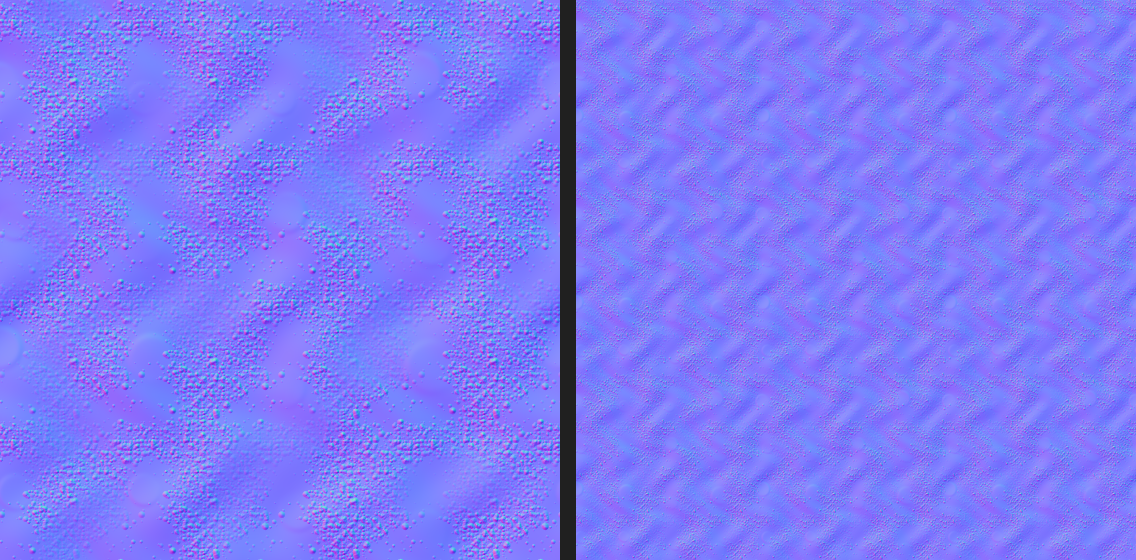
Left: one tile. Right: repeated 3 by 3.
A WebGL 1 fragment shader for this texture map:

```glsl
precision highp float;
uniform vec2 u_resolution;

#define TAU 6.2831853
#define REPEATS 4.0
#define STONE_SLOPE 0.74
#define GRIT_SLOPE 0.30
#define SWELL_SLOPE 0.009
#define CRATER_SLOPE 0.17
#define WORN_LEVEL 0.30
#define DIAGONAL_LEAN 0.28
#define STRAY_STONES 0.035
#define BASE_TILT vec2(0.0, -0.03)
#define BAY_CENTRE vec2(0.06, 0.36)
#define LONE_STONE vec2(0.185, 0.47)

vec2 hash2(vec2 p) {
  vec2 k = vec2(dot(p, vec2(127.1, 311.7)), dot(p, vec2(269.5, 183.3)));
  return fract(sin(k) * 43758.545);
}

// Chance of finding a stone within one repeat: a top band and a waisted column
float stoneCover(vec2 t) {
  t = fract(t);
  float u = fract(t.x + 0.022 * sin(TAU * 3.0 * t.y) + 0.014 * sin(TAU * 7.0 * t.y + 1.0));
  float v = t.y;

  float belly = smoothstep(0.04, 0.30, v) * (1.0 - smoothstep(0.68, 0.95, v));
  float halfWidth = 0.15 + 0.20 * belly;
  float middle = 0.45 + 0.10 * belly;
  float column = 1.0 - smoothstep(halfWidth - 0.10, halfWidth + 0.09, abs(u - middle));

  float hem = 0.71 + 0.04 * sin(TAU * 2.0 * t.x + 0.6) + 0.02 * sin(TAU * 5.0 * t.x);
  float band = smoothstep(hem - 0.08, hem + 0.09, v) * (1.0 - smoothstep(0.975, 1.0, v));
  band *= 1.0 - 0.55 * exp(-pow((u - 0.74) / 0.07, 2.0));

  float clumps = 0.82 + 0.18 * sin(TAU * (4.0 * t.x + 3.0 * t.y)) * sin(TAU * (5.0 * t.y - 2.0 * t.x));
  return max(max(column, band) * clumps, STRAY_STONES);
}

vec2 domeSlope(vec2 d) {
  return 2.6 * d * max(0.0, 1.0 - dot(d, d));
}

// Summed slopes of domes scattered one per cell, wrapping at each repeat
vec2 stoneSlopes(vec2 t, float cells, float fill, float seed) {
  vec2 q = t * cells;
  vec2 home = floor(q);
  vec2 slope = vec2(0.0);
  for (int j = -1; j <= 1; j++) {
    for (int i = -1; i <= 1; i++) {
      vec2 cell = home + vec2(float(i), float(j));
      vec2 id = mod(cell, cells) + seed;
      vec2 place = hash2(id);
      vec2 kind = hash2(id + 57.0);
      vec2 centre = cell + 0.2 + 0.6 * place;
      float present = step(kind.y, fill * stoneCover(centre / cells));
      float steepness = 0.45 + 0.55 * fract(place.x * 7.3 + kind.x);
      slope += present * steepness * domeSlope((q - centre) / mix(0.42, 0.75, kind.x));
    }
  }
  return slope;
}

// Broad soft relief over the whole canvas
float swellHeight(vec2 p) {
  vec2 w = p + 0.035 * sin(TAU * p.yx * vec2(3.0, 2.0) + vec2(1.0, 4.0));
  return sin(TAU * (3.0 * w.x + w.y) + 0.7) / 3.0
       + sin(TAU * (4.0 * w.y - 2.0 * w.x) + 2.1) / 4.0
       + sin(TAU * (6.0 * w.x - 3.0 * w.y) + 4.4) / 6.0
       + sin(TAU * (7.0 * w.y + 5.0 * w.x) + 5.2) / 9.0;
}

vec2 swellSlope(vec2 p) {
  vec2 e = vec2(0.002, 0.0);
  vec2 rise = vec2(swellHeight(p + e.xy) - swellHeight(p - e.xy),
                   swellHeight(p + e.yx) - swellHeight(p - e.yx));
  return -rise / (2.0 * e.x);
}

// Faint discs with a partial rim, one in each smooth bay
vec2 craterSlope(vec2 p) {
  vec2 q = p * REPEATS - BAY_CENTRE + 0.5;
  vec2 id = mod(floor(q), REPEATS);
  vec2 place = hash2(id + 11.0);
  vec2 kind = hash2(id + 23.0);
  vec2 d = fract(q) - 0.5 - (place - 0.5) * vec2(0.14, 0.32);
  float r = length(d) / mix(0.11, 0.20, kind.x);
  vec2 outward = d / max(length(d), 0.001);
  float arc = 0.5 + 0.5 * dot(outward, vec2(cos(TAU * kind.y), sin(TAU * kind.y)));
  float rim = exp(-pow((r - 0.95) * 6.5, 2.0)) * arc;
  float disc = 1.0 - smoothstep(0.75, 1.15, r);
  vec2 tilt = vec2(kind.y - 0.7, 0.5) * disc * 0.5;
  return (outward * rim + tilt) * (0.3 + 0.7 * place.y);
}

// Stone relief fades in patches that differ between repeats
float wear(vec2 p) {
  vec2 w = p + 0.05 * sin(TAU * p.yx * vec2(3.0, 2.0) + vec2(0.5, 2.0));
  float f = sin(TAU * (3.0 * w.x + w.y) + 1.3) + sin(TAU * (3.0 * w.y - 2.0 * w.x) + 0.4)
          + 0.7 * sin(TAU * (w.x - 5.0 * w.y) + 3.6);
  return mix(WORN_LEVEL, 1.0, smoothstep(-1.4, 0.5, f));
}

void main() {
  vec2 p = gl_FragCoord.xy / u_resolution;
  vec2 t = fract(p * REPEATS);

  vec2 stones = stoneSlopes(t, 36.0, 0.85, 3.0) + stoneSlopes(t, 23.0, 0.50, 91.0);
  stones += domeSlope((fract(t - LONE_STONE + 0.5) - 0.5) / 0.026);
  vec2 relief = STONE_SLOPE * stones + GRIT_SLOPE * stoneSlopes(t, 50.0, 0.9, 151.0);
  relief = mix(relief, vec2(0.5 * (relief.x + relief.y)), DIAGONAL_LEAN);

  vec2 slope = relief * wear(p) + SWELL_SLOPE * swellSlope(p) + CRATER_SLOPE * craterSlope(p);
  // Red is stored mirrored: faces turned right are darker in red
  vec3 normal = normalize(vec3(vec2(-slope.x, slope.y) + BASE_TILT, 1.0));
  gl_FragColor = vec4(0.5 + 0.5 * normal, 1.0);
}
```
